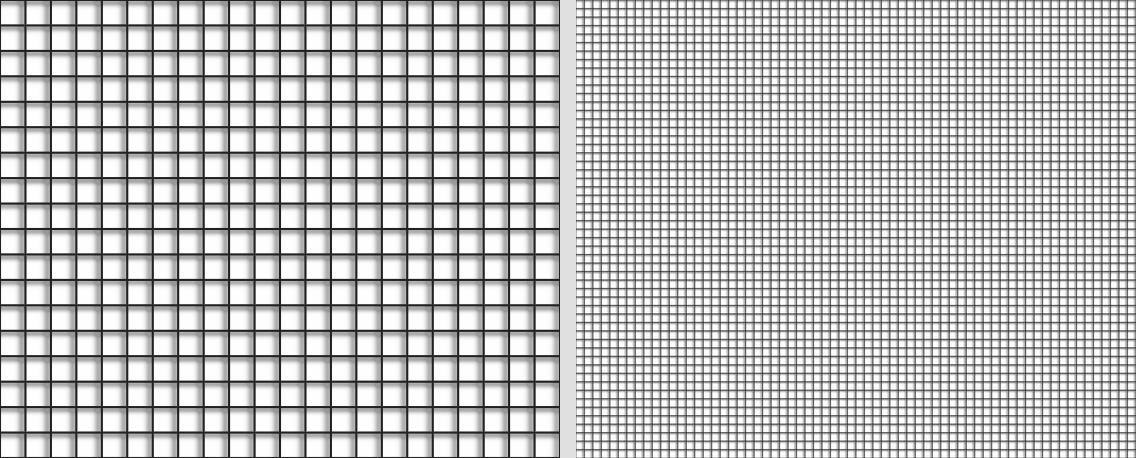
Left, the tile; right, the same tile 3 across and 3 down.
This pattern is drawn by a Shadertoy shader. Its source:

```glsl
// A lattice of thin dark bars over white, 22 cells across and 18 down.
// Each bar casts a soft shadow to its left or below, drawn as a Gaussian
// band in cell units; slight hashed shifts vary the columns and rows.

const vec2 CELL_COUNT = vec2(22.0, 18.0);
const float BAR_WIDTH = 0.084;
const vec3 PAPER_COLOR = vec3(0.995);
const vec3 BAR_COLOR = vec3(0.125, 0.13, 0.128);

float hash(float n) {
    return fract(sin(n * 12.99 + 4.1) * 4375.85);
}

// Coverage of a bar centred on whole numbers, smoothed over one pixel.
float barCoverage(float coord, float width, float pixel) {
    float distanceToBar = 0.5 - abs(fract(coord) - 0.5);
    return 1.0 - smoothstep(-0.6, 0.6, (distanceToBar - 0.5 * width) / pixel);
}

// Soft band lying a given offset before the far side of each cell.
float shadowBand(float coord, float offset, float spread, float seed) {
    float variation = hash(floor(coord) + seed) - 0.5;
    float z = (1.0 - fract(coord) - offset - 0.025 * variation) / spread;
    return (1.0 + 0.1 * variation) * exp(-0.5 * z * z);
}

void mainImage(out vec4 fragColor, in vec2 fragCoord) {
    vec2 grid = fragCoord / iResolution.xy * CELL_COUNT;
    vec2 pixel = CELL_COUNT / iResolution.xy;

    // Shadows falling left of upright bars and below level bars
    float sideShadow = shadowBand(grid.x, 0.135, 0.108, 3.0);
    float topShadow = shadowBand(grid.y, 0.11, 0.09, 41.0);
    float shadow = 1.0 - (1.0 - 0.32 * sideShadow) * (1.0 - 0.33 * topShadow);
    vec3 color = PAPER_COLOR * (1.0 - min(shadow, 0.4));

    // Bars over the shadows
    float upright = barCoverage(grid.x, BAR_WIDTH, pixel.x);
    float level = barCoverage(grid.y, BAR_WIDTH, pixel.y);
    color = mix(color, BAR_COLOR, max(upright, level));

    fragColor = vec4(color, 1.0);
}
```
